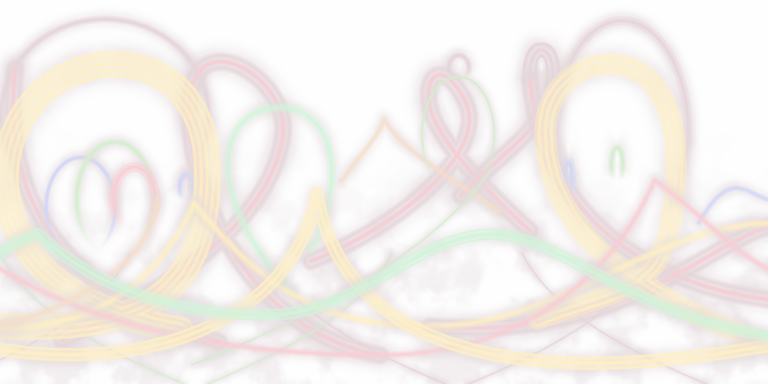
A Shadertoy shader for this background:

```glsl
const vec3 SHADOW = vec3(.89, .85, .86), ROSE = vec3(.9, .83, .85), PINK = vec3(.98, .8, .83);
const vec3 YELLOW = vec3(1, .94, .76), MINT = vec3(.81, .96, .85), LEAF = vec3(.83, .93, .81);
const vec3 BLUE = vec3(.82, .84, .97), ORANGE = vec3(.96, .87, .79);
const float FULL = .88;

// Shared drawing state; lengths are percent of the canvas height
vec3 col;
vec2 p, pen, handle;
float nearest, smoke, pixel;

vec2 gradient(vec2 cell) {
    float a = 6.283 * fract(sin(dot(cell, vec2(127.1, 311.7))) * 43758.5);
    return vec2(cos(a), sin(a));
}

float noise(vec2 q) {
    vec2 i = floor(q), f = q - i, u = f * f * (3. - 2. * f), e = vec2(1, 0);
    return mix(mix(dot(gradient(i), f), dot(gradient(i + e), f - e), u.x),
               mix(dot(gradient(i + e.yx), f - e.yx), dot(gradient(i + 1.), f - 1.), u.x), u.y);
}

float fbm(vec2 q) {
    float sum = 0., amp = 1.;
    for (int i = 0; i < 4; i++) {
        sum += amp * noise(q);
        q = q * 2.03 + 7.;
        amp *= .5;
    }
    return sum;
}

void moveTo(float x, float y) {
    pen = vec2(x, y);
    nearest = 1e4;
}

// Signed distance to a cubic curve, kept as the smallest along the path
void curveTo(float bx, float by, float cx, float cy, float dx, float dy) {
    vec2 a = pen, b = vec2(bx, by), c = vec2(cx, cy), d = vec2(dx, dy);
    for (int i = 1; i <= 20; i++) {
        float t = float(i) / 20., s = 1. - t;
        vec2 next = s * s * s * a + 3. * s * t * (s * b + t * c) + t * t * t * d;
        vec2 v = next - pen, q = p - pen;
        float dist = length(q - v * clamp(dot(q, v) / dot(v, v), 0., 1.));
        if (dist < abs(nearest)) nearest = v.x * q.y < v.y * q.x ? -dist : dist;
        pen = next;
    }
    handle = c;
}

// Continues a path with its last handle mirrored
void smoothTo(float cx, float cy, float dx, float dy) {
    vec2 b = pen + pen - handle;
    curveTo(b.x, b.y, cx, cy, dx, dy);
}

// Soft shadow, then a ribbon of parallel strands
void paint(float width, vec3 ink, float strength) {
    float d = abs(nearest), reach = 1. + .4 * width;
    float halo = exp(-pow(max(d - width, 0.) / reach, 2.)) * (.6 + .5 * smoke);
    float body = 1. - smoothstep(width - pixel, width + pixel, d);
    float strand = .5 + .5 * cos(nearest * 4.);
    col = mix(col, SHADOW, .5 * halo * strength);
    col = mix(col, ink, body * mix(.45, .95, strand) * strength);
}

void roseBand() {
    paint(2.5, ROSE, FULL);
    paint(.6, PINK, FULL);
}

// Elliptic loop that fades toward its foot
void loop(float x, float y, float rx, float ry, float width, vec3 ink) {
    vec2 r = vec2(rx, ry), q = p - vec2(x, y);
    float k = length(q / r);
    nearest = k * (k - 1.) / max(length(q / (r * r)), .001);
    paint(width, ink, smoothstep(-ry, 0., q.y));
}

void mainImage(out vec4 fragColor, in vec2 fragCoord) {
    p = 100. * fragCoord / iResolution.y;
    pixel = 70. / iResolution.y + .1;
    smoke = clamp(.5 + fbm(p * .09), 0., 1.);
    float haze = smoothstep(.35, .9, smoke) * (1. - smoothstep(15., 70., p.y));
    col = mix(vec3(.995), SHADOW, .4 * haze);

    // Wide rose bands
    loop(27.3, 70., 27., 25., .9, ROSE);
    loop(162., 66., 17.2, 28.6, 1.1, ROSE);
    moveTo(4., 82.); curveTo(0., 48., 16., 24., 57., 11.); roseBand();
    moveTo(99., 7.5); curveTo(62., 14., 47., 56., 49.5, 75.);
    smoothTo(75.5, 79., 73.7, 65.); smoothTo(60., 32., 16., 11.5); roseBand();
    moveTo(81., 32.); curveTo(104., 41., 128., 61., 121., 74.);
    smoothTo(109., 78., 113., 69.); smoothTo(130., 47., 138., 40.); roseBand();
    loop(119.5, 82.3, 2.6, 3.3, .8, ROSE);
    loop(141., 81., 3., 6., 2., ROSE);
    moveTo(144., 78.); curveTo(142., 66., 130., 60., 120., 49.); roseBand();
    moveTo(138., 79.); curveTo(141., 50., 161., 27., 200., 22.); roseBand();
    moveTo(200., 41.); curveTo(182., 35., 161., 11., 112., 15.); roseBand();

    // Fine strands crossing along the foot
    for (int i = 0; i < 6; i++) {
        float x = float(i) * 34., lean = i % 2 == 0 ? 24. : -24.;
        moveTo(x, 34.); curveTo(x + lean * .3, 20., x + lean, 10., x + lean * 2., 0.);
        paint(.25, i % 3 == 0 ? LEAF : ROSE, FULL);
    }

    // Orange peak and blue accents
    moveTo(89., 53.); curveTo(94., 60., 99., 65., 100., 69.);
    curveTo(104., 62., 112., 57., 130., 45.); paint(.8, ORANGE, FULL);
    loop(21., 46., 9., 13., .6, BLUE);
    loop(48.5, 51., 1.7, 3.5, .8, BLUE);
    loop(148., 53., 1., 4.5, 1., BLUE);
    moveTo(182., 42.); curveTo(190., 56., 194., 50., 200., 48.); paint(.7, BLUE, FULL);

    // Green loops
    loop(30., 48., 10., 15., .9, LEAF);
    loop(119.3, 65., 9.4, 15., .3, LEAF);
    loop(160.7, 57., 1.5, 4.5, .8, LEAF);
    moveTo(128., 56.); curveTo(115., 37., 86., 19., 50., 5.); paint(.3, LEAF, FULL);
    moveTo(75.5, 24.5); curveTo(52., 50., 57., 72., 72.5, 72.);
    smoothTo(90., 52., 81., 35.); paint(1.1, MINT, FULL);

    // Yellow coils
    moveTo(47., 14.); curveTo(21., 19., 2.6, 30., 1.3, 54.);
    curveTo(2.6, 90., 53., 95., 54., 57.); smoothTo(32., 14., 0., 15.); paint(3.5, YELLOW, FULL);
    moveTo(200., 10.); curveTo(156., 27., 142., 45., 142., 66.);
    smoothTo(176., 94., 176., 58.); smoothTo(163., 26., 140., 17.); paint(2.8, YELLOW, FULL);
    moveTo(0., 14.6); curveTo(29., 14., 44., 32., 50.5, 47.);
    curveTo(65., 30., 78., 15., 112., 15.); smoothTo(167., 40., 200., 42.); paint(1., YELLOW, FULL);

    // Pink sweep and small loop
    moveTo(200., 30.); curveTo(190., 35., 182., 45., 170.5, 53.);
    curveTo(159., 27., 135., 7.5, 99., 7.5); smoothTo(26., 14., 0., 30.); paint(.9, PINK, FULL);
    loop(35., 48., 5.5, 8.5, 1.2, PINK);
    moveTo(41., 48.); curveTo(40., 35., 26., 22., 0., 15.); paint(1., ORANGE, FULL);

    // Bright yellow peak and mint wave
    moveTo(0., 9.); curveTo(47., 2., 78., 22., 82.5, 49.5);
    curveTo(89., 12., 128., -3., 200., 10.); paint(1.7, YELLOW, 1.);
    moveTo(-5., 30.); curveTo(2., 36., 6., 38., 10., 39.); curveTo(26., 24., 47., 18., 70., 18.);
    smoothTo(109., 39., 127.6, 39.); smoothTo(161., 19., 200., 12.5); paint(1.5, MINT, 1.);

    fragColor = vec4(col, 1);
}
```
